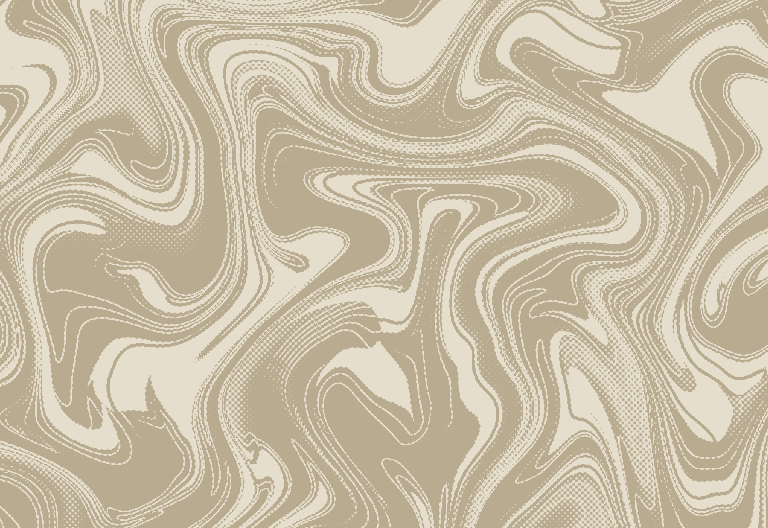
This texture is drawn by a Shadertoy shader. Its source:

```glsl
// Marbled paper: cream ink drops and veins combed through a tan bath, printed in fine halftone.

const vec3 TAN = vec3(0.72, 0.67, 0.56);
const vec3 CREAM = vec3(0.90, 0.87, 0.80);
const vec2 CELL = vec2(0.30, 0.20);       // spacing of drops along and across the comb
const float SCREEN_PITCH = 0.0078;        // halftone dot spacing

vec2 hash2(vec2 p) {
    vec3 q = fract(p.xyx * vec3(0.1031, 0.1030, 0.0973));
    q += dot(q, q.yzx + 33.33);
    return fract((q.xx + q.yz) * q.zy);
}

vec2 latticeGradient(vec2 cell) {
    float angle = 6.28319 * hash2(cell + 71.0).x;
    return vec2(cos(angle), sin(angle));
}

float gradientNoise(vec2 p) {
    vec2 i = floor(p), f = p - i;
    vec2 u = f * f * f * (f * (f * 6.0 - 15.0) + 10.0);
    vec2 o = vec2(1.0, 0.0);
    float a = dot(latticeGradient(i), f);
    float b = dot(latticeGradient(i + o), f - o);
    float c = dot(latticeGradient(i + o.yx), f - o.yx);
    float d = dot(latticeGradient(i + 1.0), f - 1.0);
    return mix(mix(a, b, u.x), mix(c, d, u.x), u.y);
}

mat2 rotation(float a) {
    return mat2(cos(a), sin(a), -sin(a), cos(a));
}

// Divergence-free velocity, so stirring keeps the ink area
vec2 curl(vec2 p) {
    vec2 e = vec2(0.02, 0.0);
    float dx = gradientNoise(p + e) - gradientNoise(p - e);
    float dy = gradientNoise(p + e.yx) - gradientNoise(p - e.yx);
    return vec2(dy, -dx) / (2.0 * e.x);
}

// Traces a point back through one stirring of the bath
vec2 stir(vec2 p, float frequency, float duration, vec2 seed) {
    const int STEPS = 8;
    for (int i = 0; i < STEPS; i++)
        p -= curl(p * frequency + seed) * duration / float(STEPS);
    return p;
}

// Round head at the origin, tail tapering along +x
float tearDrop(vec2 p, float radius, float tail) {
    float h = clamp(p.x / tail, 0.0, 1.0);
    return length(p - vec2(h * tail, 0.0)) - radius * pow(1.0 - h, 1.5);
}

float scatteredDrops(vec2 p) {
    vec2 home = floor(p / CELL);
    float nearest = 1.0;
    for (int y = -1; y <= 1; y++)
    for (int x = -2; x <= 2; x++) {
        vec2 cell = home + vec2(x, y);
        vec2 place = hash2(cell + 13.0), kind = hash2(cell + 47.0);
        vec2 q = p - (cell + 0.15 + 0.7 * place) * CELL;
        q.x *= place.x > 0.5 ? 1.0 : -1.0;
        q = rotation(0.7 * (kind.y - 0.5)) * q;
        float radius = mix(0.035, 0.088, kind.x);
        nearest = min(nearest, tearDrop(q, radius, mix(0.18, 0.38, kind.y)));
    }
    return nearest;
}

// Change of a field per unit of canvas height
float slope(float field) {
    return length(vec2(dFdx(field), dFdy(field))) * iResolution.y + 1e-4;
}

float line(float fieldDistance, float fieldSlope, float width) {
    return 1.0 - smoothstep(0.4 * width, width, abs(fieldDistance) / fieldSlope);
}

// Bundle of evenly spaced contour lines
float contours(float field, float fieldSlope, float width) {
    return line(fract(field) - 0.5, fieldSlope, width);
}

float halftone(vec2 p, float tone, float pixel) {
    vec2 q = rotation(0.785) * p * 6.28319 / SCREEN_PITCH;
    float dots = 0.5 + 0.25 * (cos(q.x) + cos(q.y));
    float blur = clamp(pixel / SCREEN_PITCH, 0.02, 0.5);
    return smoothstep(-blur, blur, mix(-blur, 1.0 + blur, tone) - dots);
}

void mainImage(out vec4 fragColor, in vec2 fragCoord) {
    vec2 p = fragCoord / iResolution.y;

    // Undo the stirring, then align with the comb
    vec2 bath = stir(p, 2.7, 0.16, vec2(9.3, 4.1));
    bath = stir(bath, 1.35, 0.58, vec2(3.7, 12.4));
    bath = rotation(0.6) * bath + 5.0;

    // Solid drops, split by thin seams of ground colour
    float drop = scatteredDrops(bath);
    float dropSlope = slope(drop);
    float body = 1.0 - smoothstep(-0.004, 0.002, drop / dropSlope);
    float grain = gradientNoise(bath * vec2(1.6, 7.0));
    float seam = line(grain - 0.12, slope(grain), 0.0045);
    float tone = body * (1.0 - 0.9 * seam);

    // Fine veins: echoes of the drops and drawn-out bundles
    float patchy = gradientNoise(bath * vec2(2.2, 3.4) + 31.0);
    float echo = max(line(drop - 0.011, dropSlope, 0.0026), line(drop - 0.026, dropSlope, 0.0022));
    float strands = grain * 7.0;
    float bundle = contours(strands, slope(strands), 0.0026);
    float veins = max(echo * smoothstep(-0.15, 0.1, patchy), bundle * smoothstep(0.0, 0.2, -patchy));
    tone = max(tone, 0.75 * veins * (1.0 - body));

    // Stippled haze of thinned ink
    float haze = smoothstep(0.08, 0.5, gradientNoise(bath * vec2(2.4, 4.5) + 58.0));
    tone = max(tone, 0.55 * haze * (1.0 - body));

    float ink = halftone(p, tone, 1.0 / iResolution.y);
    fragColor = vec4(mix(TAN, CREAM, ink), 1.0);
}
```
